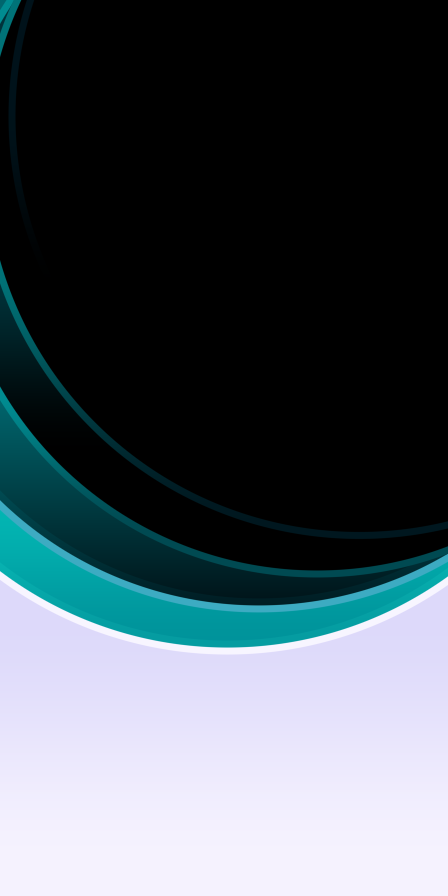
Give the GLSL for this background, as a Shadertoy shader.

```glsl
const float RIM_WIDTH = 0.0156;

// Vertical blend from a lower to an upper colour
vec3 ramp(vec3 low, vec3 high, float yLow, float yHigh, float y) {
    return mix(low, high, smoothstep(yLow, yHigh, y));
}

// Antialiased coverage of a signed distance
float cover(float dist, float soft) {
    return smoothstep(soft, -soft, dist);
}

// Filled disc with a bright rim and a faint lip just inside it
vec3 disc(vec3 base, vec2 p, vec2 center, float radius,
          vec3 rim, vec3 fill, vec3 lip, float soft) {
    float dist = length(p - center) - radius;
    vec3 color = mix(base, rim, cover(dist, soft));
    color = mix(color, fill + lip, cover(dist + RIM_WIDTH, soft));
    return mix(color, fill, cover(dist + 2.0 * RIM_WIDTH, soft));
}

void mainImage(out vec4 fragColor, in vec2 fragCoord) {
    // Canvas spans 1 across and 2 up
    vec2 p = 2.0 * fragCoord / iResolution.y;
    float soft = 1.4 / iResolution.y;
    vec3 black = vec3(0.0);

    // Lavender backdrop
    vec3 color = ramp(vec3(0.962, 0.95, 0.998), vec3(0.865, 0.85, 0.98), 0.05, 0.64, p.y);

    // Teal disc with a pale rim
    vec3 teal = ramp(vec3(0.0, 0.575, 0.605), vec3(0.01, 0.71, 0.70), 0.55, 0.88, p.y);
    color = disc(color, p, vec2(0.508, 1.396), 0.857,
                 vec3(0.97, 0.96, 1.0), teal, vec3(0.02, 0.035, 0.025), soft);

    // Deep teal disc with a sky rim
    vec3 deep = mix(vec3(0.0, 0.07, 0.09), vec3(0.0, 0.40, 0.43),
                    clamp((p.y - 0.646) / 0.469, 0.0, 1.0));
    color = disc(color, p, vec2(0.578, 1.477), 0.844,
                 vec3(0.24, 0.67, 0.76), deep, vec3(0.0, 0.04, 0.045), soft);

    // Shadowed disc with a teal rim
    vec3 shadow = ramp(black, vec3(0.0, 0.20, 0.23), 0.98, 1.42, p.y);
    vec3 tealRim = ramp(vec3(0.0, 0.29, 0.32), vec3(0.0, 0.55, 0.57), 0.80, 1.14, p.y);
    color = disc(color, p, vec2(0.708, 1.542), 0.831, tealRim, shadow, black, soft);

    // Black disc with a fading rim
    vec3 dimRim = ramp(vec3(0.0, 0.09, 0.12), vec3(0.0, 0.45, 0.47), 0.815, 1.43, p.y);
    color = disc(color, p, vec2(0.802, 1.646), 0.849, dimRim, black, black, soft);

    // Faint innermost arc
    vec3 faintRim = ramp(black, vec3(0.0, 0.07, 0.10), 1.35, 1.74, p.y);
    color = disc(color, p, vec2(0.865, 1.740), 0.846, faintRim, black, black, soft);

    fragColor = vec4(color, 1.0);
}
```
